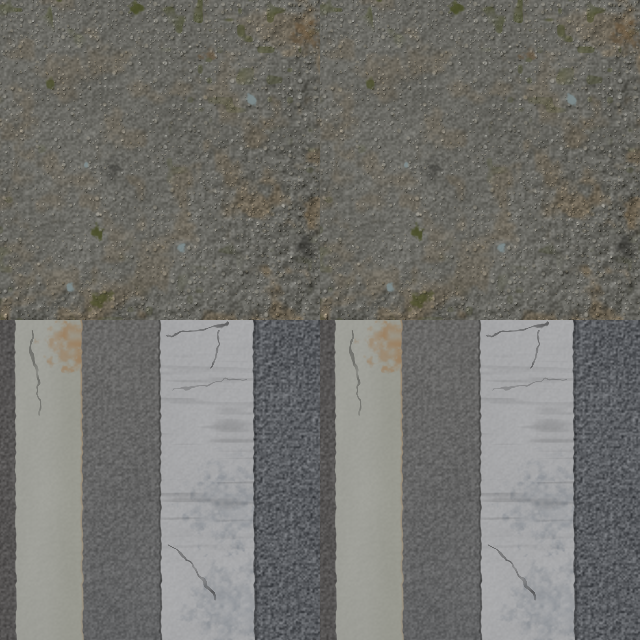
Write a Shadertoy shader that draws this texture.

```glsl
// Worn road: weathered gravel above, painted crossing bars below, each a
// square tile shown twice across. Embossed noise makes the grain, hashed
// cells scatter stones, and warped segments make the cracks.

const vec3 GRAVEL = vec3(0.412, 0.410, 0.388);
const vec3 ROAD_WARM = vec3(0.415, 0.412, 0.405);
const vec3 ROAD_COOL = vec3(0.352, 0.362, 0.378);
const vec3 ROAD_EDGE = vec3(0.335, 0.328, 0.325);
const vec3 PAINT_CREAM = vec3(0.615, 0.618, 0.592);
const vec3 PAINT_WHITE = vec3(0.652, 0.655, 0.662);
const vec3 MOSS = vec3(0.27, 0.29, 0.13);
const vec3 EARTH = vec3(0.40, 0.31, 0.20);
const vec3 RUST = vec3(0.60, 0.44, 0.28);
const vec3 BLUE_STONE = vec3(0.50, 0.56, 0.57);
const vec2 CREAM_BAR = vec2(0.047, 0.256); // left and right sides
const vec2 WHITE_BAR = vec2(0.501, 0.791);
const float GRAIN_SCALE = 115.0;           // grains across a tile

float hash(vec2 p) {
    return fract(sin(dot(p, vec2(127.1, 311.7))) * 43758.5453);
}

float noise(vec2 p) {
    vec2 i = floor(p), f = fract(p);
    f = f * f * (3.0 - 2.0 * f);
    return mix(mix(hash(i), hash(i + vec2(1, 0)), f.x),
               mix(hash(i + vec2(0, 1)), hash(i + vec2(1, 1)), f.x), f.y);
}

float fbm(vec2 p) {
    return 0.55 * noise(p) + 0.3 * noise(p * 2.03 + 17.3) + 0.15 * noise(p * 4.1 + 41.7);
}

// Relief lit from the upper left
float emboss(vec2 q) {
    return noise(q) - noise(q + vec2(-0.6, 0.7));
}

float grain(vec2 p) {
    vec2 q = p * GRAIN_SCALE;
    return 0.5 * emboss(q) + 0.7 * (noise(q * 1.5 + 31.0) - 0.5);
}

// Soft spot with a ragged rim
float blot(vec2 p, float x, float y, float radius) {
    float d = length(p - vec2(x, y)) + (fbm(p * 45.0) - 0.5) * radius * 1.8;
    return 1.0 - smoothstep(radius * 0.35, radius * 1.1, d);
}

// Uneven line from ends.xy to ends.zw
float crack(vec2 p, vec4 ends, float width) {
    p += (vec2(fbm(p * 22.0), fbm(p * 22.0 + 9.0)) - 0.5) * 0.035;
    vec2 ab = ends.zw - ends.xy, ap = p - ends.xy;
    float d = length(ap - ab * clamp(dot(ap, ab) / dot(ab, ab), 0.0, 1.0));
    float w = width * (0.3 + noise(p * 40.0));
    float fade = 0.4 + 0.6 * noise(p * 55.0);
    return (1.0 - smoothstep(w, w + 1.5 / iResolution.y, d)) * fade;
}

float bar(float x, vec2 sides) {
    float px = 1.5 / iResolution.x;
    return smoothstep(-px, px, x - sides.x) * smoothstep(-px, px, sides.y - x);
}

// Scattered stones: light face, shadow, random tint
vec3 stones(vec2 p, float amount) {
    vec2 cell = floor(p);
    float tint = hash(cell + 3.1), r = mix(0.13, 0.3, hash(cell + 5.5));
    vec2 d = fract(p) - 0.35 - 0.3 * vec2(tint, hash(cell + 8.7));
    float on = step(hash(cell), amount);
    float face = 1.0 - smoothstep(r * 0.5, r * 1.2, length(d));
    float shade = 1.0 - smoothstep(r * 0.5, r * 1.4, length(d - vec2(0.1, -0.14)));
    return vec3(face * on, shade * (1.0 - face) * on, tint);
}

vec3 gravelTile(vec2 p) {
    float rough = smoothstep(0.45, 1.0, p.x) * smoothstep(0.8, 0.3, p.y);
    rough = max(rough, 0.7 * max(smoothstep(0.75, 1.0, p.x), smoothstep(0.15, 0.0, p.y)));
    vec3 col = GRAVEL + 0.06 * (fbm(p * 7.0) - 0.5) - 0.035 * rough;
    col += grain(p) * mix(0.13, 0.18, rough) + emboss(p * 48.0) * mix(0.04, 0.13, rough);
    // Stones of three sizes
    float amount = 0.12 + 0.15 * rough + 0.12 * smoothstep(0.55, 1.0, p.y);
    for (float i = 0.0; i < 3.0; i++) {
        vec3 s = stones((p + i * 0.137) * (38.0 + 23.0 * i), amount);
        col += s.x * mix(vec3(0.06, 0.05, 0.03), vec3(0.13), s.z) - s.y * 0.09;
    }
    // Earth, moss, pits and pale stones
    float stain = smoothstep(0.5, 0.75, fbm(p * 14.0 + 5.0));
    col *= mix(vec3(1), vec3(1.09, 0.98, 0.84), stain * (0.35 + 0.5 * rough));
    col = mix(col, EARTH, 0.5 * (blot(p, 0.96, 0.89, 0.05) + blot(p, 0.65, 0.83, 0.025)));
    float moss = smoothstep(0.73, 0.85, noise(p * 32.0 + 60.0)) * smoothstep(0.45, 0.65, fbm(p * 6.0 + 2.0));
    moss *= 0.25 + 0.4 * smoothstep(0.6, 1.0, p.y);
    moss += blot(p, 0.425, 0.969, 0.022) + blot(p, 0.307, 0.271, 0.024);
    moss += 0.8 * (blot(p, 0.318, 0.068, 0.033) + blot(p, 0.161, 0.74, 0.016));
    col = mix(col, MOSS, 0.8 * min(moss, 1.0));
    col *= 1.0 - 0.25 * (blot(p, 0.357, 0.479, 0.035) + blot(p, 0.958, 0.232, 0.035));
    float pale = blot(p, 0.789, 0.688, 0.018) + blot(p, 0.216, 0.107, 0.016);
    pale += blot(p, 0.268, 0.484, 0.012) + blot(p, 0.568, 0.227, 0.015);
    return mix(col, BLUE_STONE, 0.85 * pale);
}

vec3 crossingTile(vec2 p) {
    // Bare road, cooler and coarser to the right
    float cool = smoothstep(0.45, 0.8, p.x), g = grain(p);
    vec3 col = mix(ROAD_WARM, ROAD_COOL, max(cool, 0.5 - 0.5 * p.y));
    col = mix(ROAD_EDGE, col, smoothstep(0.03, 0.12, p.x));
    col += g * mix(0.12, 0.24, cool) + 0.04 * (fbm(p * 9.0) - 0.5);
    float x = p.x + (noise(vec2(p.y * 70.0, 2.0)) - 0.5) * 0.005 - 0.004 * (1.0 - p.y);
    col *= 1.0 - 0.22 * bar(x, WHITE_BAR + vec2(-0.006, 0.008));
    // Cream bar with a rusty right side
    vec3 cream = PAINT_CREAM + 0.035 * (fbm(p * vec2(14, 4)) - 0.5) + 0.02 * g;
    cream -= vec3(0.02, 0.02, 0.03) * smoothstep(0.12, 0.25, p.x);
    float rust = blot(p, 0.225, 0.92, 0.08) * (0.15 + 0.5 * noise(p * 40.0));
    cream = mix(cream, RUST, max(rust, smoothstep(0.247, 0.257, x) * (0.27 + 0.27 * p.y)));
    float lines = max(crack(p, vec4(0.095, 0.96, 0.112, 0.84), 0.002), crack(p, vec4(0.112, 0.84, 0.125, 0.7), 0.002));
    col = mix(col, cream * (1.0 - 0.35 * lines), bar(x, CREAM_BAR));
    // White bar with brushed streaks, grime and cracks
    vec3 white = PAINT_WHITE + 0.03 * (fbm(p * 8.0) - 0.5) + 0.03 * g;
    float streak = smoothstep(0.6, 0.95, noise(vec2(p.x * 7.0, (p.y + 0.12 * p.x * (p.y - 0.6)) * 85.0)));
    white -= 0.07 * streak * smoothstep(0.2, 0.4, p.y) * smoothstep(1.0, 0.7, p.y);
    float grime = blot(p, 0.71, 0.42, 0.13) + blot(p, 0.73, 0.11, 0.14);
    white -= vec3(0.075, 0.065, 0.055) * grime * (0.25 + noise(p * 75.0));
    lines = max(crack(p, vec4(0.535, 0.295, 0.61, 0.235), 0.002), crack(p, vec4(0.61, 0.235, 0.675, 0.13), 0.003));
    lines = max(lines, crack(p, vec4(0.52, 0.95, 0.72, 0.985), 0.002));
    lines = max(lines, crack(p, vec4(0.69, 0.97, 0.66, 0.85), 0.002));
    lines = max(lines, 0.5 * crack(p, vec4(0.54, 0.78, 0.78, 0.82), 0.0015));
    return mix(col, white * (1.0 - 0.45 * lines), bar(x, WHITE_BAR));
}

void mainImage(out vec4 fragColor, in vec2 fragCoord) {
    vec2 uv = fragCoord / iResolution.xy, p = fract(uv * 2.0);
    fragColor = vec4(uv.y > 0.5 ? gravelTile(p) : crossingTile(p), 1.0);
}
```
